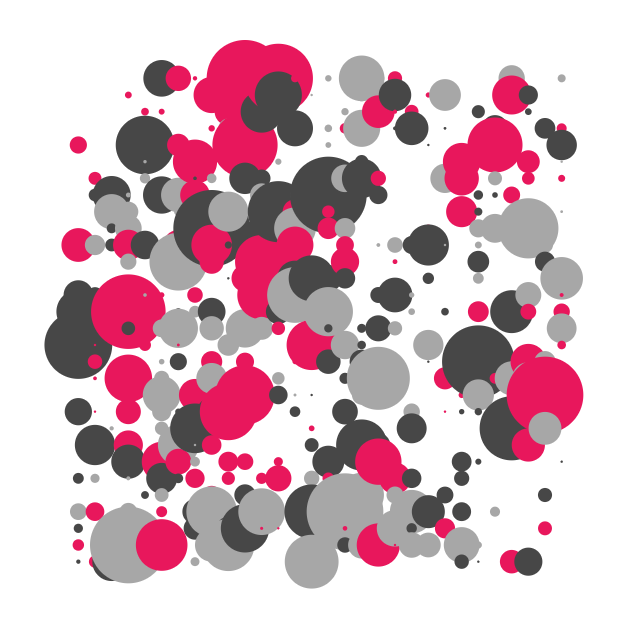
This pattern is drawn by a Shadertoy shader. Its source:

```glsl
// Overlapping pink, grey and charcoal discs of many sizes on a square lattice with a white border.

const float LATTICE = 30.0;   // lattice points per side
const float PITCHES = 38.4;   // lattice pitches across the whole tile
const float MAX_RADIUS = 2.3; // in pitches

// Shuffles 0..1023 one-to-one, so sizes and colours keep exact shares.
uint shuffle(uint n) {
    for (uint i = 0u; i < 6u; i++) {
        n = (n * (2u * n + 205u + 74u * i) + 333u * i + 91u) & 1023u;
        n ^= n >> 5;
    }
    return n;
}

vec3 discColor(uint kind) {
    if (kind == 0u) return vec3(0.91, 0.09, 0.36); // pink
    if (kind == 1u) return vec3(0.655);            // grey
    return vec3(0.28);                             // charcoal
}

void mainImage(out vec4 fragColor, in vec2 fragCoord) {
    // The white border is wider than any overhanging disc, so the tile wraps.
    vec2 uv = fract(fragCoord / iResolution.xy);
    vec2 p = (uv - 0.5) * PITCHES + 0.5 * (LATTICE - 1.0);
    float pixel = PITCHES / min(iResolution.x, iResolution.y);
    vec2 nearest = floor(p + 0.5);
    vec3 color = vec3(1.0);

    // Paint nearby discs column by column, each from top to bottom.
    for (int i = -3; i <= 3; i++) {
        for (int j = 3; j >= -3; j--) {
            vec2 center = nearest + vec2(i, j);
            if (any(lessThan(center, vec2(0.0))) ||
                any(greaterThanEqual(center, vec2(LATTICE)))) continue;

            uint rank = shuffle(uint(center.x + LATTICE * center.y));
            if (rank >= 440u) continue; // empty lattice point

            // Many small discs, few large ones.
            float t = (float(rank) + 0.5) / 440.0;
            float radius = clamp(0.47 * log((1.0 + t) / (1.0 - t)), 0.07, MAX_RADIUS);
            float edge = length(p - center) - radius;
            float cover = clamp(0.5 - edge / pixel, 0.0, 1.0);
            color = mix(color, discColor(rank % 3u), cover);
        }
    }
    fragColor = vec4(color, 1.0);
}
```
